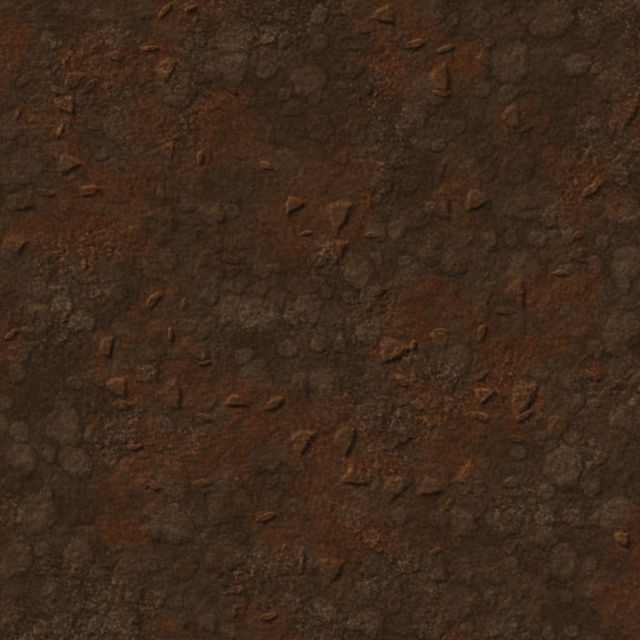
Give the GLSL for this texture, as a Shadertoy shader.

```glsl
// Dark, damp earth: faint rounded pebbles, rusty soil patches, chips and seeds.
// A height field of scattered shapes and noise is lit from the upper left,
// then tinted by soil, rust and stone masks.

const vec3 DARK_SOIL  = vec3(0.216, 0.149, 0.100);
const vec3 PALE_SOIL  = vec3(0.254, 0.181, 0.124);
const vec3 RUST       = vec3(0.280, 0.158, 0.084);
const vec3 STONE      = vec3(0.290, 0.218, 0.157);
const vec3 CHIP       = vec3(0.300, 0.200, 0.118);
const vec3 GLINT      = vec3(0.110, 0.088, 0.062);
const vec2 LIGHT_DIR  = vec2(-0.6, 0.8);

float hash(vec2 p) {
    return fract(sin(dot(p, vec2(127.1, 311.7))) * 43758.5453);
}

vec2 hash2(vec2 p) {
    return vec2(hash(p), hash(p + 57.3));
}

float noise(vec2 p) {
    vec2 i = floor(p), f = fract(p);
    f = f * f * (3.0 - 2.0 * f);
    float low  = mix(hash(i), hash(i + vec2(1, 0)), f.x);
    float high = mix(hash(i + vec2(0, 1)), hash(i + vec2(1, 1)), f.x);
    return mix(low, high, f.y);
}

float fbm(vec2 p) {
    float sum = 0.0, amp = 0.5;
    for (int i = 0; i < 5; i++) {
        sum += amp * noise(p);
        p = mat2(1.6, 1.2, -1.2, 1.6) * p + 7.7;
        amp *= 0.5;
    }
    return sum;
}

mat2 rotation(float a) {
    return mat2(cos(a), sin(a), -sin(a), cos(a));
}

// Scattered raised pieces; angularity blends ellipse (0) to blunt triangle (1)
float pieces(vec2 p, vec2 size, float density, float angularity, float seed) {
    vec2 cell = floor(p);
    float height = 0.0;
    for (int y = -1; y <= 1; y++)
    for (int x = -1; x <= 1; x++) {
        vec2 id = cell + vec2(x, y);
        vec2 rnd = hash2(id + seed);
        float present = step(hash(id + seed + 11.0), density);
        float turn = 0.5 + 2.6 * (hash(id + seed + 23.0) - 0.5);
        vec2 q = rotation(-turn) * (p - id - 0.2 - 0.6 * rnd);
        q /= size * (0.6 + 0.5 * hash(id + seed + 37.0));
        float tri = max(abs(q.x) * 0.87 + q.y * 0.5, -q.y) * 1.3;
        float d = mix(length(q), tri, angularity);
        height = max(height, present * smoothstep(1.0, 0.5, d));
    }
    return height;
}

// Thin curved root fibres
float fibres(vec2 p) {
    vec2 id = floor(p), q = fract(p) - 0.5;
    q = rotation(6.28 * hash(id + 5.0)) * q;
    float arc = abs(length(q + vec2(0.3, 0.0)) - 0.4);
    return smoothstep(0.022, 0.004, arc) * smoothstep(0.24, 0.08, abs(q.y))
         * step(0.0, q.x) * step(hash(id + 9.0), 0.5);
}

vec2 warp(vec2 p) {
    return p + 0.010 * (vec2(fbm(p * 42.0), fbm(p * 42.0 + 19.0)) - 0.5);
}

// Rounded stones of two sizes, lying side by side
float pebbles(vec2 p) {
    float large = pieces(p * 13.0, vec2(0.52, 0.44), 0.70, 0.2, 61.0);
    float small = pieces(p * 23.0, vec2(0.50, 0.42), 0.65, 0.2, 83.0);
    return max(large, 0.8 * small);
}

// Angular chips and slim seeds
float debris(vec2 p) {
    float chips = pieces(p * 14.0, vec2(0.38, 0.28), 0.42, 0.6, 3.0);
    float seeds = pieces(p * 18.0, vec2(0.36, 0.14), 0.42, 0.0, 41.0);
    return max(chips, 0.7 * seeds);
}

// Fine crumbs, on a turned grid
float grit(vec2 p) {
    vec2 q = rotation(0.6) * p;
    return 0.0020 * noise(q * 120.0) + 0.0017 * noise(q * 225.0 + 8.0);
}

float relief(vec2 p, float rust, float crumbly) {
    vec2 w = warp(p);
    float h = 0.0030 * pebbles(w) * (1.0 - 0.5 * rust);
    h += (0.0016 + 0.0052 * rust) * debris(w);
    h += 0.0010 * fibres(p * 6.0) + 0.0050 * fbm(p * 42.0) * (0.55 + 0.45 * rust);
    return h + grit(p) * (0.75 + 0.65 * crumbly);
}

void mainImage(out vec4 fragColor, in vec2 fragCoord) {
    vec2 p = fragCoord / min(iResolution.x, iResolution.y);
    float rust = smoothstep(0.42, 0.66, fbm(p * 11.0 + 3.1));
    float crumbly = smoothstep(0.40, 0.66, fbm(p * 10.0 + 71.0));

    // Slope toward the light
    float reach = 0.0015;
    vec2 offset = reach * LIGHT_DIR;
    float slope = (relief(p - offset, rust, crumbly)
                 - relief(p + offset, rust, crumbly)) / (2.0 * reach);

    // Soil, rust and stone tints, with dark seams around the pebbles
    vec2 w = warp(p);
    float stone = pebbles(w);
    float bare = smoothstep(0.38, 0.60, fbm(p * 10.0 + 31.0)) * (1.0 - 0.75 * rust);
    vec3 color = mix(DARK_SOIL, PALE_SOIL, smoothstep(0.30, 0.66, fbm(p * 24.0 + 9.0)));
    color = mix(color, RUST, 0.65 * rust * (0.3 + 1.2 * noise(p * 40.0)));
    color = mix(color, STONE, 0.60 * stone * bare);
    float seam = smoothstep(0.0, 0.12, stone) * smoothstep(0.5, 0.12, stone);
    color *= 1.0 - (0.08 * (1.0 - stone) + 0.13 * seam) * (1.0 - 0.7 * rust);

    // Raised debris and the shadow it casts
    float lump = debris(w);
    float shadow = max(debris(w + 0.006 * LIGHT_DIR) - lump, 0.0);
    color = mix(color, CHIP, 0.5 * lump * (0.2 + 0.8 * rust));
    color *= 1.0 - shadow * (0.08 + 0.27 * rust);

    // Relief shading, fine grain and clustered glints
    color *= 1.0 + 0.46 * clamp(slope, -1.0, 1.3);
    color *= 0.86 + 0.30 * noise(rotation(0.9) * p * 255.0 + 13.0);
    float sparkle = smoothstep(0.60, 1.0, noise(rotation(0.4) * p * 245.0 + 5.0));
    color += GLINT * crumbly * sparkle;

    fragColor = vec4(color, 1.0);
}
```
